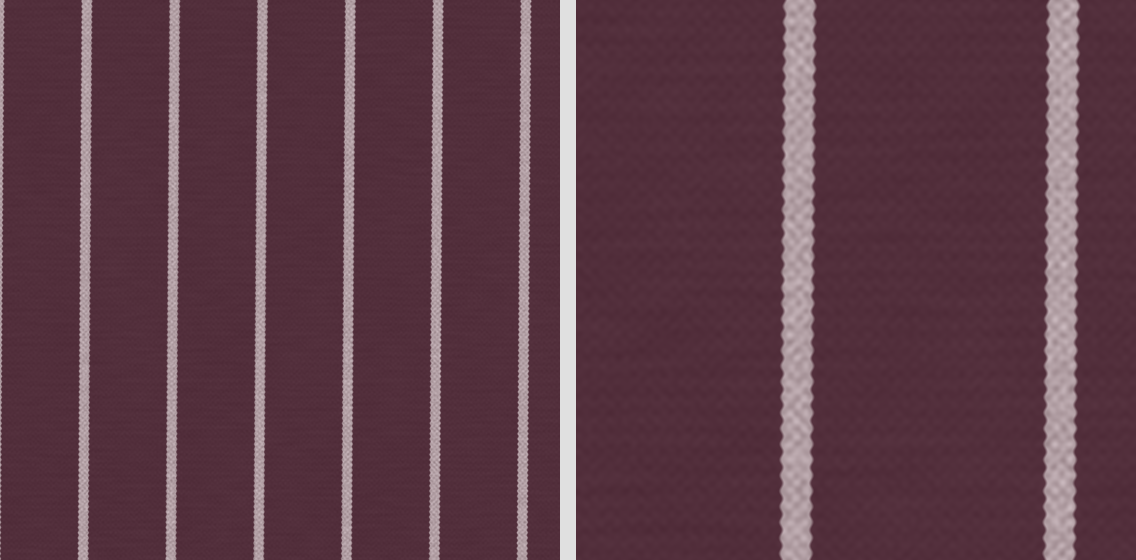
Left, the full canvas; right, a detail of the centre.
Give the GLSL for this texture, as a Shadertoy shader.

```glsl
vec2 hashGradient(vec2 cell) {
    vec3 p = fract(cell.xyx * vec3(0.1031, 0.1030, 0.0973));
    p += dot(p, p.yzx + 33.33);
    return fract((p.xx + p.yz) * p.zy) * 2.0 - 1.0;
}

float gradientNoise(vec2 p) {
    vec2 i = floor(p), f = fract(p);
    vec2 u = f * f * f * (f * (f * 6.0 - 15.0) + 10.0);
    vec2 e = vec2(0.0, 1.0);
    float low = mix(dot(hashGradient(i), f),
                    dot(hashGradient(i + e.yx), f - e.yx), u.x);
    float high = mix(dot(hashGradient(i + e), f - e),
                     dot(hashGradient(i + 1.0), f - 1.0), u.x);
    return mix(low, high, u.y);
}

void mainImage(out vec4 fragColor, in vec2 fragCoord) {
    vec2 uv = fragCoord / iResolution.xy;
    float pixel = 1.0 / min(iResolution.x, iResolution.y);

    // Slightly leaning warp stripes
    float period = 0.1568;
    float x = uv.x - 0.1484 - 0.0068 * uv.y;
    float offset = abs(x - period * round(x / period));

    // Plain weave: threads pass alternately over and under
    vec2 thread = 3.14159 * 215.0 * vec2(x, uv.y);
    float weave = sin(thread.x) * sin(thread.y);

    // Uneven yarn: crosswise slubs, fine grain and broad shading
    float slub = gradientNoise(uv * vec2(22.0, 95.0));
    float rib = sin(6.28318 * 85.0 * uv.y + 3.0 * gradientNoise(uv * vec2(9.0, 14.0)));
    float grain = gradientNoise(uv * 230.0 + 17.0);
    float shade = gradientNoise(uv * vec2(7.0, 4.0) + 5.0);

    float groundTone = 0.38 + 0.22 * weave + 0.45 * slub + 0.12 * rib
                     + 0.50 * grain + 0.25 * shade;
    vec3 ground = mix(vec3(0.31, 0.17, 0.22), vec3(0.34, 0.20, 0.25), groundTone);

    float stripeTone = 0.62 + 0.28 * weave + 0.60 * grain + 0.25 * slub;
    vec3 stripe = mix(vec3(0.60, 0.52, 0.54), vec3(0.76, 0.69, 0.71), stripeTone);

    // Stripe edges are toothed by the weft threads
    float halfWidth = 0.0089 + 0.0008 * sin(thread.y);
    float soft = max(pixel, 0.0012);
    float coverage = 1.0 - smoothstep(halfWidth - soft, halfWidth + soft, offset);

    fragColor = vec4(mix(ground, stripe, coverage), 1.0);
}
```
